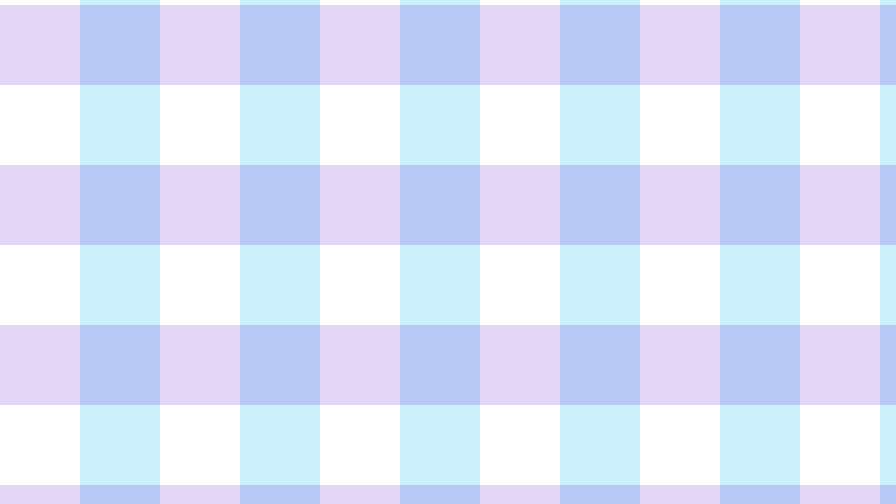
Write a Shadertoy shader that draws this pattern.

```glsl
const float REPEATS_ACROSS = 5.6;
const float ROW_SHIFT = 0.119;
const vec3 PAPER = vec3(1.0);
const vec3 CYAN = vec3(0.80, 0.94, 0.99);
const vec3 LILAC = vec3(0.89, 0.84, 0.97);

// Coverage of a stripe filling the second half of every unit period
float stripe(float t, float pixel) {
    float inside = 0.25 - abs(fract(t - 0.25) - 0.5);
    return clamp(inside / pixel + 0.5, 0.0, 1.0);
}

// Translucent dye: overlapping layers multiply
vec3 dye(vec3 base, vec3 tint, float coverage) {
    return base * mix(vec3(1.0), tint, coverage);
}

void mainImage(out vec4 fragColor, in vec2 fragCoord) {
    // One unit is one gingham repeat
    float pixel = REPEATS_ACROSS / iResolution.x;
    vec2 cloth = fragCoord * pixel - vec2(0.0, ROW_SHIFT);

    vec3 color = dye(PAPER, CYAN, stripe(cloth.x, pixel));
    color = dye(color, LILAC, stripe(cloth.y, pixel));
    fragColor = vec4(color, 1.0);
}
```
